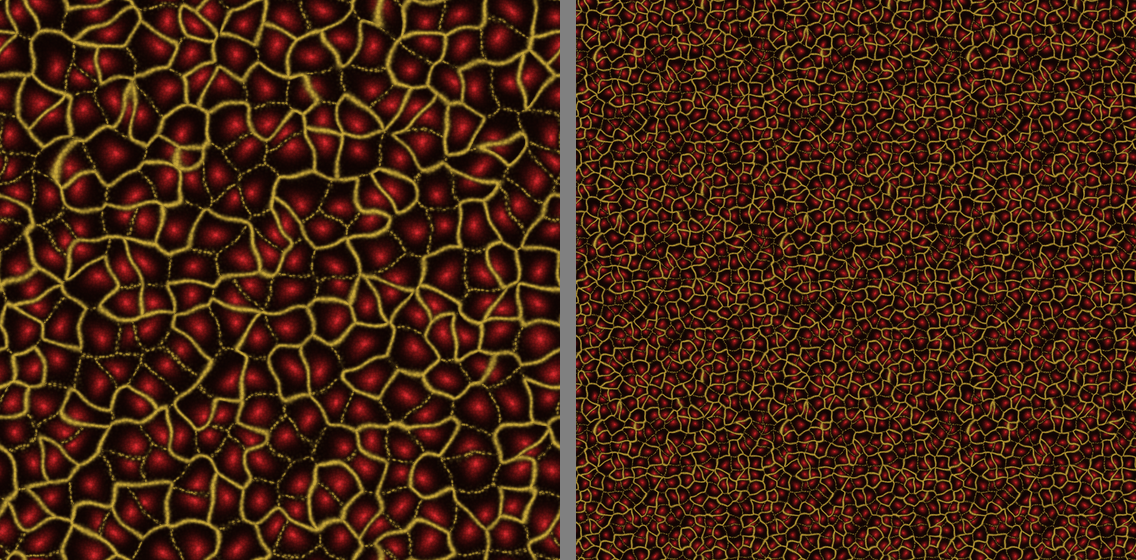
Left: one tile. Right: repeated 3 by 3.
Write a WebGL 1 fragment shader that draws this pattern.

```glsl
precision highp float;
// Glowing red cells in a net of gold membranes, tiling on all sides.
// A weighted Voronoi diagram gives the cells; each belongs to one of three groups.
// Blended borders between groups are solid cords, borders inside a group are beaded.
uniform vec2 u_resolution;

const float CELLS = 16.0;        // cells per side
const float BEADS = 144.0;       // membrane beads per side
const float GRAINS = 200.0;      // cell grains per side
const float JITTER = 0.94;       // scatter of the cell centres
const float SIZE_SPREAD = 0.13;  // difference between cell sizes
const float BLEND = 13.0;        // lower values round the cords more
const float CORD_WIDTH = 0.066;  // in cell units
const float THREAD_WIDTH = 0.046;
const float HALO_RADIUS = 0.27;
const float CORE_RADIUS = 0.075;
const float TAU = 6.2831853;
const vec3 DARK = vec3(0.055, 0.016, 0.010);
const vec3 HALO = vec3(0.53, 0.075, 0.085);
const vec3 CORE = vec3(0.23, 0.07, 0.085);
const vec3 GOLD = vec3(0.77, 0.65, 0.22);

vec2 hash2(vec2 p) {
  vec3 q = fract(p.xyx * vec3(0.1031, 0.1030, 0.0973));
  q += dot(q, q.yzx + 33.33);
  return fract((q.xx + q.yz) * q.zy);
}

// Centre of a wrapped cell (xy), its group 0..3 (z) and its weight (w)
vec4 cellAt(vec2 id) {
  vec2 wrapped = mod(id, CELLS);
  vec2 traits = hash2(wrapped + 57.0);
  vec2 centre = id + 0.5 + JITTER * (hash2(wrapped + 11.0) - 0.5);
  return vec4(centre, floor(traits.x * 3.0), traits.y * SIZE_SPREAD);
}

// Wrapping cellular noise: distance to the nearest scattered point
float cellular(vec2 uv, float n) {
  vec2 p = uv * n;
  vec2 base = floor(p);
  float nearest = 4.0;
  for (int j = -1; j <= 1; j++)
    for (int i = -1; i <= 1; i++) {
      vec2 id = base + vec2(float(i), float(j));
      vec2 d = id + hash2(mod(id, n)) - p;
      nearest = min(nearest, dot(d, d));
    }
  return sqrt(nearest);
}

// Layered sines with whole frequencies bend the borders
vec2 bend(vec2 uv) {
  vec2 t = TAU * uv;
  vec2 slow = sin(vec2(4.0 * t.y + 3.0 * t.x, 5.0 * t.x - 3.0 * t.y) + vec2(0.7, 2.1));
  vec2 fast = sin(vec2(13.0 * t.y - 6.0 * t.x, 12.0 * t.x + 7.0 * t.y) + vec2(4.0, 1.3));
  return uv + 0.006 * slow + 0.0035 * fast;
}

// Distance to the border of two groups, given as weighted centres and total weight
float groupBorder(vec3 a, vec3 b) {
  float wa = max(a.z, 1e-30);
  float wb = max(b.z, 1e-30);
  float gap = log(wa / wb) / BLEND;
  return abs(gap) / (2.0 * max(length(a.xy / wa - b.xy / wb), 0.35));
}

float bell(float x, float width) {
  return exp(-x * x / (width * width));
}

void main() {
  vec2 uv = gl_FragCoord.xy / u_resolution;
  vec2 p = bend(uv) * CELLS;
  vec2 base = floor(p);

  // Nearest cell, and the blended sums of each group
  vec3 a = vec3(0.0), b = vec3(0.0), c = vec3(0.0);
  vec4 home = vec4(0.0);
  float homePower = 100.0;
  for (int j = -2; j <= 2; j++)
    for (int i = -2; i <= 2; i++) {
      vec4 cell = cellAt(base + vec2(float(i), float(j)));
      vec2 d = cell.xy - p;
      float power = dot(d, d) - cell.w;
      vec3 part = vec3(d, 1.0) * exp(-BLEND * power);
      if (cell.z < 0.5) a += part;
      else if (cell.z < 1.5) b += part;
      else c += part;
      if (power < homePower) { homePower = power; home = cell; }
    }

  // Cords: put the strongest group first, then measure to the others
  vec3 swap = a;
  if (b.z > a.z) { a = b; b = swap; }
  swap = a;
  if (c.z > a.z) { a = c; c = swap; }
  float cordDist = min(groupBorder(a, b), groupBorder(a, c));

  // Threads: borders with neighbours of the same group
  float threadDist = 2.0;
  for (int j = -2; j <= 2; j++)
    for (int i = -2; i <= 2; i++) {
      vec4 cell = cellAt(base + vec2(float(i), float(j)));
      vec2 d = cell.xy - p;
      float span = length(cell.xy - home.xy);
      if (span > 0.001 && abs(cell.z - home.z) < 0.5)
        threadDist = min(threadDist, (dot(d, d) - cell.w - homePower) / (2.0 * span));
    }

  // Beads and dust along the membranes
  float bead = 1.0 - smoothstep(0.1, 0.75, cellular(uv, BEADS));
  float edge = min(cordDist, threadDist);
  float wave = 0.5 + 0.5 * sin(TAU * (5.0 * uv.x + 3.0 * uv.y) + 2.0 * sin(TAU * 4.0 * uv.y));
  float cord = bell(cordDist, CORD_WIDTH) * (0.74 + 0.14 * wave + 0.2 * bead);
  float thread = bell(threadDist, THREAD_WIDTH) * (0.15 + 0.5 * bead);
  float dust = 0.22 * bead * bead * exp(-edge / 0.09);
  float gold = clamp(max(cord, thread) + dust * (1.0 - cord), 0.0, 1.0);

  // Red glow, grainy and fading towards the membranes
  float grain = 1.18 - 0.42 * cellular(uv, GRAINS);
  float r = length(p - home.xy);
  vec3 glow = HALO * bell(r, HALO_RADIUS) * grain + CORE * bell(r, CORE_RADIUS);
  vec3 color = DARK * grain + glow * smoothstep(-0.02, 0.2, edge);

  gl_FragColor = vec4(color * (1.0 - 0.85 * gold) + GOLD * gold, 1.0);
}
```
